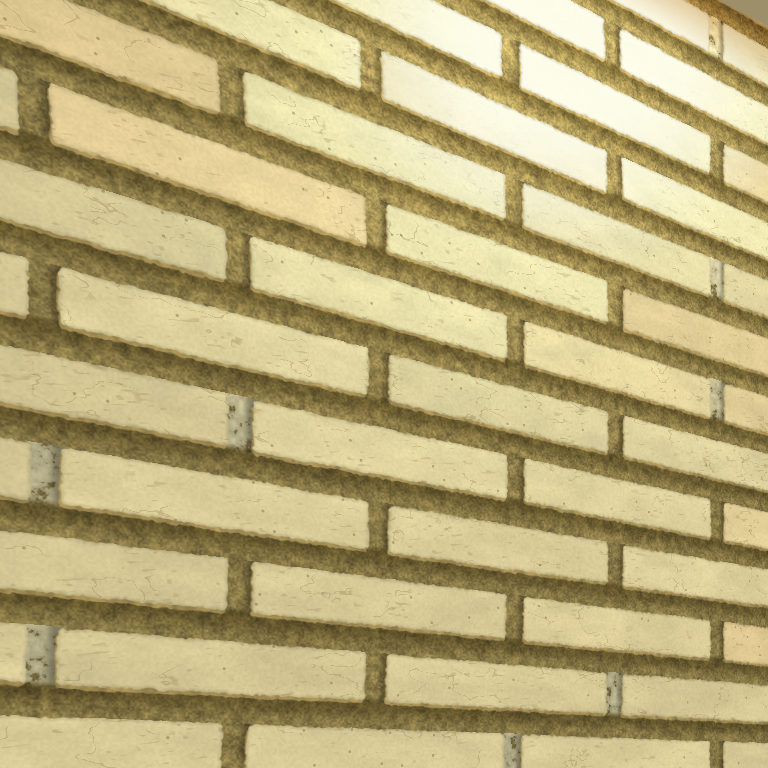
Give the GLSL for this texture, as a WebGL 2 fragment shader.

```glsl
#version 300 es
precision highp float;
// A cream brick wall in running bond, seen obliquely and lit from the upper right.
// A projective map turns the canvas into brick rows and columns; rounded boxes
// give the bricks, and value noise adds worn edges, cracks and gritty mortar.

uniform vec2 u_resolution;
out vec4 outColor;

float hash(vec2 p) {
  vec3 q = fract(vec3(p.xyx) * 0.1031);
  q += dot(q, q.yzx + 33.33);
  return fract((q.x + q.y) * q.z);
}

float noise(vec2 p) {
  vec2 i = floor(p), f = fract(p);
  f = f * f * (3.0 - 2.0 * f);
  return mix(mix(hash(i), hash(i + vec2(1, 0)), f.x),
             mix(hash(i + vec2(0, 1)), hash(i + vec2(1, 1)), f.x), f.y);
}

float fbm(vec2 p) {
  float sum = 0.0, amp = 0.5;
  for (int i = 0; i < 4; i++) {
    sum += amp * noise(p);
    p = p * 2.03 + 17.3;
    amp *= 0.5;
  }
  return sum / 0.9375;
}

float roundedBox(vec2 p, vec2 halfSize, float radius) {
  vec2 q = abs(p) - halfSize + radius;
  return length(max(q, 0.0)) + min(max(q.x, q.y), 0.0) - radius;
}

// Canvas to wall: x counts bricks, y counts rows; a slight bow bends the uprights.
vec2 wallFromCanvas(vec2 uv) {
  float lift = uv.y - 0.43;
  float x = uv.x - 0.014 * (1.0 - uv.x) * (1.0 - 6.0 * lift * lift);
  return vec2(12.879 / (2.656 - x),
              ((uv.y + 0.0286) / (2.656 - uv.x) - 0.037) / 0.0455);
}

void main() {
  vec2 uv = gl_FragCoord.xy / u_resolution;
  vec2 wall = wallFromCanvas(uv);
  float pixel = 1.0 / (min(u_resolution.x, u_resolution.y) * 0.0455 * (2.656 - uv.x));

  // Running bond: alternate rows are shifted by about half a brick
  float row = floor(wall.y);
  float along = wall.x - mix(0.937, 0.477, mod(row, 2.0));
  vec2 id = vec2(floor(along), row + 20.0);
  vec2 cell = vec2(fract(along), fract(wall.y));
  float tone = hash(id * 3.7 + 5.0);
  vec2 grain = vec2(wall.x * 3.8, wall.y);

  // Front face, and the thicker body that shows below and left of it
  vec2 p = vec2((cell.x - 0.5) * 3.8, cell.y - 0.675);
  p.y += 0.012 * (tone - 0.5) + p.x * 0.012 * (hash(id + 9.0) - 0.5);
  float wear = 0.035 * (fbm(grain * 5.0) - 0.5) + 0.025 * (noise(grain * 23.0) - 0.5);
  float face = roundedBox(p, vec2(1.755, 0.315), 0.05) + wear;
  float body = roundedBox(p + vec2(0.018, 0.045), vec2(1.755, 0.315), 0.05) + wear;

  // Lamp glow, strongest high on the right
  vec2 toLamp = (uv - vec2(0.75, 0.96)) * vec2(1.0, 1.1);
  float glow = exp(-5.0 * dot(toLamp, toLamp));
  float highlight = smoothstep(0.5, 0.97, glow);

  // Mortar: dark under each brick, gritty olive lower down
  float grit = fbm(grain * 11.0);
  float fineGrit = noise(grain * 42.0);
  float shade = smoothstep(0.02, 0.3, cell.y) * (1.0 - smoothstep(0.33, 0.42, cell.y));
  vec3 mortar = mix(vec3(0.52, 0.46, 0.27), vec3(0.35, 0.30, 0.15), 0.85 * shade);
  mortar *= 0.62 + 0.5 * grit + 0.28 * fineGrit;

  // Upright joints: a shadow on one side, pale plaster in some of them
  float joint = cell.x - step(0.5, cell.x);
  float upright = smoothstep(0.3, 0.42, cell.y) * (1.0 - smoothstep(0.04, 0.06, abs(joint)));
  float plaster = step(0.68, hash(vec2(floor(along + 0.5), row + 41.0)));
  plaster *= upright * smoothstep(0.3, 0.5, grit + 0.15 * fineGrit);
  mortar = mix(mortar, vec3(0.76, 0.74, 0.60) * (0.75 + 0.35 * grit), 0.85 * plaster);
  mortar *= 1.0 - 0.3 * upright * smoothstep(0.0, 0.035, joint);
  mortar *= 1.0 + 0.45 * glow;

  // Brick face: cream to ivory, some bricks peach, with clouds and fine tooth
  vec3 clay = mix(vec3(0.84, 0.785, 0.585), vec3(0.94, 0.915, 0.70), min(1.9 * glow + 0.05, 1.0));
  clay = mix(clay, vec3(0.90, 0.785, 0.56), 0.6 * smoothstep(0.65, 0.95, tone) * (1.0 - highlight));
  clay *= 0.97 + 0.05 * hash(id + 2.0);
  clay *= 0.94 + 0.12 * fbm(grain * vec2(2.0, 4.0) + tone * 30.0);
  clay *= 0.975 + 0.05 * noise(grain * 36.0);

  // Curving hairline cracks, short drag marks and scattered pits
  vec2 c = grain + tone * 50.0;
  float ridge = abs(fbm(c * vec2(1.8, 3.6)) - 0.5);
  float crack = (1.0 - smoothstep(0.003, 0.014, ridge)) * smoothstep(0.48, 0.65, noise(c * 2.7 + 8.0));
  vec2 slanted = vec2(c.x + 0.5 * c.y, c.y - 0.18 * c.x);
  float drag = smoothstep(0.79, 0.93, noise(slanted * vec2(9.0, 30.0))) * smoothstep(0.35, 0.65, noise(c * 3.1));
  vec2 pitCell = floor(c * 7.0);
  vec2 pitAt = fract(c * 7.0) - 0.3 - 0.4 * vec2(hash(pitCell), hash(pitCell + 7.0));
  float pit = step(0.965, hash(pitCell + 3.0)) * (1.0 - smoothstep(0.08, 0.17, length(pitAt)));
  float marks = clamp(0.26 * crack + 0.2 * drag + 0.45 * pit, 0.0, 0.6);
  clay = mix(clay, vec3(0.50, 0.42, 0.24), marks * (1.0 - 0.5 * highlight));
  clay = mix(clay, vec3(1.0, 1.0, 0.94), 0.9 * highlight);
  clay *= 1.0 - 0.1 * smoothstep(-0.05, 0.0, face);

  // Stack mortar, brick underside and face
  vec3 underside = vec3(0.66, 0.57, 0.34) * (0.75 + 0.4 * grit) * (1.0 + 0.3 * glow);
  vec3 color = mix(mortar, underside, 1.0 - smoothstep(-pixel, pixel, body));
  color = mix(color, clay, 1.0 - smoothstep(-pixel, pixel, face));

  // Warm falloff and the ceiling edge in the top right corner
  float corner = uv.y - 1.0 + 0.55 * (uv.x - 0.935);
  color *= mix(vec3(1.0), vec3(0.88, 0.77, 0.62), smoothstep(-0.09, 0.0, corner));
  color = mix(color, vec3(0.62, 0.56, 0.42), smoothstep(-0.003, 0.003, corner));
  outColor = vec4(clamp(color, 0.0, 1.0), 1.0);
}
```
